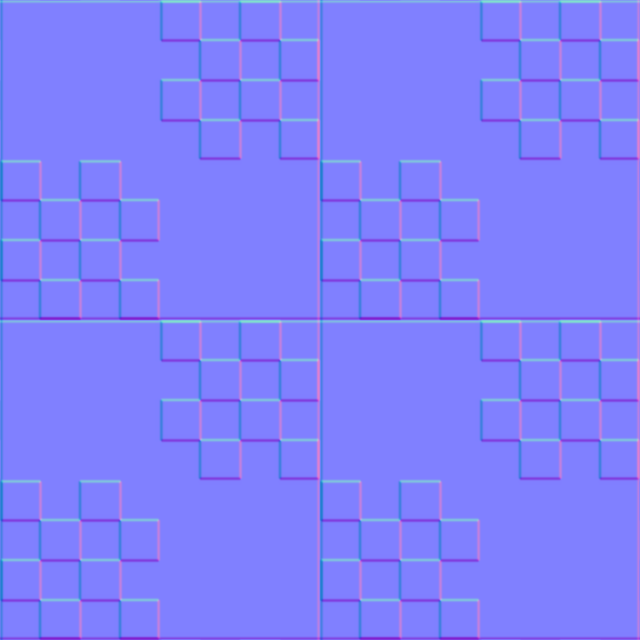
This texture map is drawn by a WebGL 1 fragment shader. Its source:

```glsl
precision highp float;
// Tangent-space normal map: 2 x 2 bevelled tiles, each with two quadrants of raised checker cells.
uniform vec2 u_resolution;

#define TILES 2.0          // tiles across and down
#define CELLS 8.0          // checker cells per tile side
#define QUAD 4.0           // cells per quadrant side
#define INSET 0.035        // bevel offset from tile and quadrant edges, in cells
#define OVERHANG 0.012     // extra reach of a raised cell to the right and down, in cells
#define LINE 0.038         // bevel falloff radius, in cells
#define BORDER 0.85        // bevel strength of the tile borders
#define TILT 0.29          // red and green shift per unit of slope
#define SATURATION 0.3     // flattening of the shift where bevels overlap
#define DARKEN 0.5         // blue lost per unit of shift

// Soft bevel profile on each axis, 1 on the edge.
vec2 bevel(vec2 d) {
  d /= LINE;
  return exp(-d * d);
}

// Slope around the rim of a raised box, facing outwards.
vec2 boxSlope(vec2 p, vec2 lo, vec2 hi) {
  vec2 rim = bevel(p - hi) - bevel(p - lo);
  vec2 inside = smoothstep(-LINE, LINE, p - lo) * (1.0 - smoothstep(-LINE, LINE, p - hi));
  return rim * inside.yx;
}

// Slope of the tile borders, including the adjoining tile.
vec2 tileSlope(vec2 p) {
  vec2 d = (fract(p / CELLS + 0.5) - 0.5) * CELLS;
  return bevel(d + INSET) - bevel(d - INSET);
}

// 1 for raised checker cells in the lower-left and upper-right quadrants.
float isRaised(vec2 id) {
  vec2 quad = floor(id / QUAD);
  float checker = mod(id.x + id.y, 2.0);
  float quadrant = 1.0 - mod(quad.x + quad.y, 2.0);
  return step(0.5, checker) * step(0.5, quadrant);
}

// Summed slope of the raised cells near p.
vec2 checkerSlope(vec2 p) {
  vec2 slope = vec2(0.0);
  for (int j = -1; j <= 1; j++) {
    for (int i = -1; i <= 1; i++) {
      vec2 id = floor(p) + vec2(float(i), float(j));
      vec2 corner = floor(id / QUAD) * QUAD;
      vec2 lo = max(id - vec2(0.0, OVERHANG), corner + INSET);
      vec2 hi = min(id + 1.0 + vec2(OVERHANG, 0.0), corner + QUAD - INSET);
      slope += isRaised(id) * boxSlope(p, lo, hi);
    }
  }
  return slope;
}

void main() {
  vec2 p = gl_FragCoord.xy / u_resolution * TILES * CELLS;
  vec2 slope = BORDER * tileSlope(p) + checkerSlope(p);

  // Pack the softened normal into colour.
  vec2 shift = TILT * slope / sqrt(1.0 + SATURATION * dot(slope, slope));
  gl_FragColor = vec4(0.5 + shift, 1.0 - DARKEN * length(shift), 1.0);
}
```
